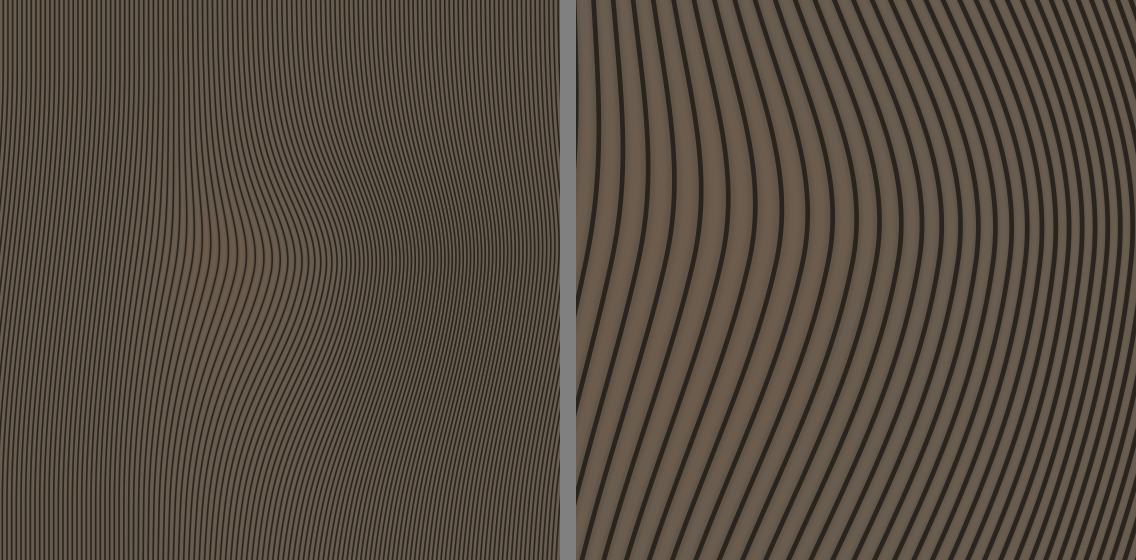
Left: the whole. Right: its middle third, enlarged.
Give the GLSL for this pattern, as a WebGL 1 fragment shader.

```glsl
precision highp float;
// Fine dark upright lines on a brown ground, bent sideways by one broad swell.

uniform vec2 u_resolution;

const float LINE_COUNT = 120.0;
const float LINE_WIDTH = 0.0028;
const float LINE_OFFSET = 0.3;

const float SWELL_SHIFT = 0.14;      // largest sideways push
const float SWELL_LEVEL = 0.51;      // height of the push
const float SWELL_ABOVE = 0.15;      // spread above that height
const float SWELL_BELOW = 0.25;      // spread below that height
const float SWELL_FLOOR = 0.12;      // push kept far from that height
const vec2 SWELL_RISE = vec2(0.20, 0.62);
const vec2 SWELL_FALL = vec2(0.60, 1.05);
const float SWELL_FALLOFF = 0.6;
const float LEAN_SHIFT = 0.060;      // leftward drift toward the bottom
const vec2 LEAN_SPAN = vec2(0.10, 0.88);

const vec3 GROUND_LIGHT = vec3(0.412, 0.364, 0.310);
const vec3 GROUND_SHADE = vec3(0.372, 0.330, 0.280);
const vec3 INK = vec3(0.160, 0.142, 0.115);
const vec3 WARM_TINT = vec3(0.012, -0.004, -0.008);

// Strength of the swell by height, with a longer tail below.
float swellProfile(float y) {
    float offset = y - SWELL_LEVEL;
    float spread = offset > 0.0 ? SWELL_ABOVE : SWELL_BELOW;
    float bell = exp(-0.5 * offset * offset / (spread * spread));
    return mix(SWELL_FLOOR, 1.0, bell);
}

// Sideways displacement of the lines.
float displacement(vec2 p) {
    float rise = smoothstep(SWELL_RISE.x, SWELL_RISE.y, p.x);
    float fall = 1.0 - SWELL_FALLOFF * smoothstep(SWELL_FALL.x, SWELL_FALL.y, p.x);
    float swell = SWELL_SHIFT * rise * fall * swellProfile(p.y);
    float lean = LEAN_SHIFT * (1.0 - smoothstep(LEAN_SPAN.x, LEAN_SPAN.y, p.y));
    return swell - lean;
}

// Running line number, whole at each line's centre.
float linePhase(vec2 p) {
    return LINE_COUNT * (p.x - displacement(p)) + LINE_OFFSET;
}

void main() {
    vec2 p = gl_FragCoord.xy / u_resolution;
    float pixel = 1.0 / min(u_resolution.x, u_resolution.y);

    // Distance to the nearest line, corrected for the local spacing.
    float phase = linePhase(p);
    vec2 e = vec2(0.0005, 0.0);
    vec2 slope = vec2(linePhase(p + e.xy) - linePhase(p - e.xy),
                      linePhase(p + e.yx) - linePhase(p - e.yx)) / (2.0 * e.x);
    float toLine = abs(fract(phase + 0.5) - 0.5);
    float dist = toLine / length(slope);

    // Ribbed ground, lighter midway between lines and warmer where they part.
    vec3 color = mix(GROUND_SHADE, GROUND_LIGHT, smoothstep(0.12, 0.40, toLine));
    float parting = 1.0 - smoothstep(0.45, 0.75, length(slope) / LINE_COUNT);
    color += WARM_TINT * parting;

    float ink = clamp((0.5 * LINE_WIDTH - dist) / pixel + 0.5, 0.0, 1.0);
    gl_FragColor = vec4(mix(color, INK, ink), 1.0);
}
```
